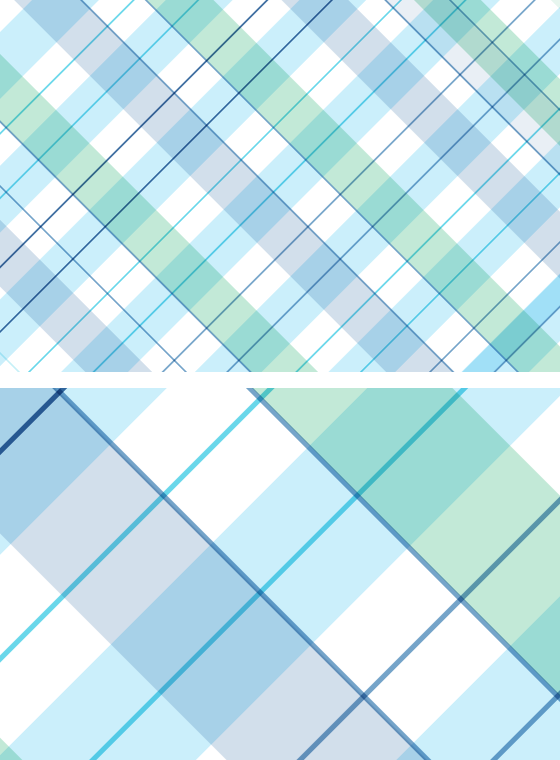
Top: the whole. Bottom: its middle third, enlarged.
A WebGL 1 fragment shader for this pattern:

```glsl
precision highp float;
// Diagonal plaid: translucent blue and green stripes cross pale cyan ones at 45 degrees,
// with pairs of fine lines over them. Every layer is an ink multiplied onto white,
// so crossings darken by themselves; a few stripes near the corners stray or fade.

uniform vec2 u_resolution;

const float STEP = 0.2387;        // plaid step along the canvas width
const float STRIPE = 0.5;         // stripe width, in steps
const float LINE = 0.018;         // fine line width, in steps
const float PAIR_GAP = 0.483;     // distance between the lines of a pair
const float CYAN_START = 0.24;    // offsets of the stripes, in steps
const float BLUE_START = 0.106;
const float GREEN_START = 1.097;
const float PAIR_START = 0.608;
const float BLUE_STRAY = -0.25;   // shift of the lower left blue stripe
const float PAIR_STRAY = 0.275;   // shift of the upper right line pair

const vec3 CYAN_INK = vec3(0.795, 0.938, 0.985);
const vec3 BLUE_INK = vec3(0.825, 0.873, 0.922);
const vec3 GREEN_INK = vec3(0.762, 0.914, 0.845);
const vec3 CYAN_LINE = vec3(0.36, 0.83, 0.91);
const vec3 BLUE_LINE = vec3(0.41, 0.61, 0.77);

float edgeWidth;                  // one pixel across a diagonal edge, in steps

// Coverage of a stripe from start to start + width
float stripe(float x, float start, float width) {
  float inside = 0.5 * width - abs(x - start - 0.5 * width);
  return clamp(inside / edgeWidth + 0.5, 0.0, 1.0);
}

// Coverage of two fine lines, the first centred on start
float linePair(float x, float start) {
  return max(stripe(x, start - 0.5 * LINE, LINE),
             stripe(x, start + PAIR_GAP - 0.5 * LINE, LINE));
}

vec3 ink(vec3 tint, float amount) {
  return mix(vec3(1.0), tint, amount);
}

// Stripes and lines falling to the right
vec3 fallingInk(float x) {
  vec3 color = vec3(1.0);
  for (int i = -1; i <= 1; i++) {
    float k = float(i);
    float blueShift = 2.0 * k + BLUE_STRAY * step(k, -0.5);
    float pairShift = 2.0 * k + PAIR_STRAY * step(0.5, k);
    color *= ink(BLUE_INK, stripe(x, BLUE_START + blueShift, STRIPE));
    color *= ink(GREEN_INK, stripe(x, GREEN_START + 2.0 * k, STRIPE));
    color *= ink(BLUE_LINE, 0.92 * linePair(x, PAIR_START + pairShift));
  }
  // Faded strays at the corners
  color *= ink(BLUE_INK, 0.5 * stripe(x, 2.875, PAIR_GAP));
  color *= ink(GREEN_INK, 0.4 * stripe(x, 4.12, STRIPE));
  color *= ink(CYAN_LINE, 0.35 * stripe(x, -2.65, LINE));
  return color;
}

// Stripes and lines rising to the right, one set per step
vec3 risingInk(float x) {
  float cell = floor(x + 0.25);
  float local = x - cell;
  vec3 color = ink(CYAN_INK, stripe(local, CYAN_START, STRIPE));
  color *= ink(CYAN_INK, stripe(local, CYAN_START - 1.0, STRIPE));

  // Lines alternate cyan and blue; one blue pair is printed twice
  bool isBlue = mod(cell, 2.0) < 0.5;
  vec3 tint = isBlue ? BLUE_LINE : CYAN_LINE;
  if (abs(cell - 2.0) < 0.5) tint *= BLUE_LINE;
  float printed = step(0.5, cell);
  color *= ink(tint, 0.92 * printed * linePair(local, 0.0));

  // Overlapping half stripe near the lower right corner
  color *= ink(CYAN_INK, stripe(x, 6.235, 0.241));
  return color;
}

void main() {
  float scale = 1.0 / (u_resolution.x * STEP);
  vec2 p = vec2(gl_FragCoord.x, u_resolution.y - gl_FragCoord.y) * scale;
  edgeWidth = 1.414 * scale;
  gl_FragColor = vec4(fallingInk(p.x - p.y) * risingInk(p.x + p.y), 1.0);
}
```
